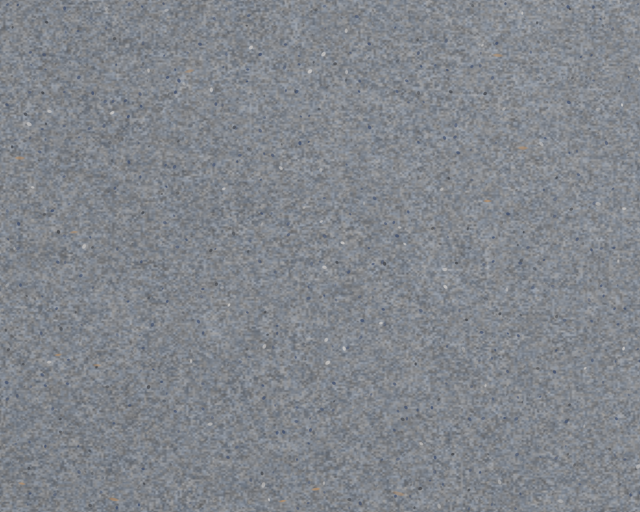
Give the GLSL for this texture, as a Shadertoy shader.

```glsl
float hash(vec2 p) {
    vec3 q = fract(vec3(p.xyx) * 0.1031);
    q += dot(q, q.yzx + 33.33);
    return fract((q.x + q.y) * q.z);
}

float noise(vec2 p) {
    vec2 cell = floor(p), f = fract(p);
    f = f * f * (3.0 - 2.0 * f);
    return mix(mix(hash(cell), hash(cell + vec2(1, 0)), f.x),
               mix(hash(cell + vec2(0, 1)), hash(cell + vec2(1, 1)), f.x), f.y);
}

// Coverage of sparse oval flecks, at most one per grid cell
float flecks(vec2 p, float cells, float share, vec2 radius, float tilt, float seed) {
    vec2 grid = p * cells, cell = floor(grid) + seed;
    vec2 centre = 0.25 + 0.5 * vec2(hash(cell + 3.7), hash(cell + 19.1));
    vec2 d = (fract(grid) - centre) / cells;
    float angle = tilt * (hash(cell + 41.3) - 0.5);
    float c = cos(angle), s = sin(angle);
    d = mat2(c, -s, s, c) * d;
    float size = 0.65 + 0.6 * hash(cell + 57.9);
    float edge = (length(d / (radius * size)) - 1.0) * min(radius.x, radius.y) * size;
    float soft = max(0.0012, 0.7 / iResolution.y);
    float strength = 0.5 + 0.5 * hash(cell + 73.3);
    return step(hash(cell), share) * strength * (1.0 - smoothstep(-soft, soft, edge));
}

void mainImage(out vec4 fragColor, in vec2 fragCoord) {
    vec2 p = fragCoord / iResolution.y;

    // Slate base, a little lighter toward the upper right
    vec3 color = vec3(0.508, 0.525, 0.55);
    color += 0.022 * (p.x / 1.25 + p.y - 1.0);
    color += 0.02 * (noise(p * 5.0) - 0.5) + 0.02 * (noise(p * 22.0 + 7.0) - 0.5);

    // Fine grain with slight warm and cool tints
    float patchiness = 0.75 + 0.5 * noise(p * 38.0 + 11.0);
    float grain = 0.15 * (noise(p * vec2(235, 275)) - 0.5)
                + 0.09 * (noise(p * vec2(125, 150) + 31.0) - 0.5);
    float warmth = noise(p * vec2(140, 175) + 63.0) - 0.5;
    color += grain * patchiness + warmth * vec3(0.04, 0.005, -0.04);

    // Faint pale and dark grit
    color = mix(color, vec3(0.68, 0.66, 0.63), 0.45 * flecks(p, 75.0, 0.22, vec2(0.003, 0.0018), 3.0, 100.0));
    color = mix(color, vec3(0.34, 0.34, 0.35), 0.5 * flecks(p, 68.0, 0.2, vec2(0.0026, 0.0018), 6.0, 200.0));

    // Blue, charcoal, white and ochre chips
    color = mix(color, vec3(0.24, 0.3, 0.43), 0.8 * flecks(p, 42.0, 0.16, vec2(0.0024, 0.0032), 3.0, 300.0));
    color = mix(color, vec3(0.24, 0.25, 0.27), 0.8 * flecks(p, 30.0, 0.1, vec2(0.0032, 0.0025), 6.0, 400.0));
    color = mix(color, vec3(0.8, 0.79, 0.78), 0.9 * flecks(p, 26.0, 0.09, vec2(0.0028, 0.0042), 3.0, 500.0));
    color = mix(color, vec3(0.74, 0.57, 0.4), 0.85 * flecks(p, 12.0, 0.07, vec2(0.0085, 0.0028), 0.5, 600.0));

    fragColor = vec4(color, 1.0);
}
```
